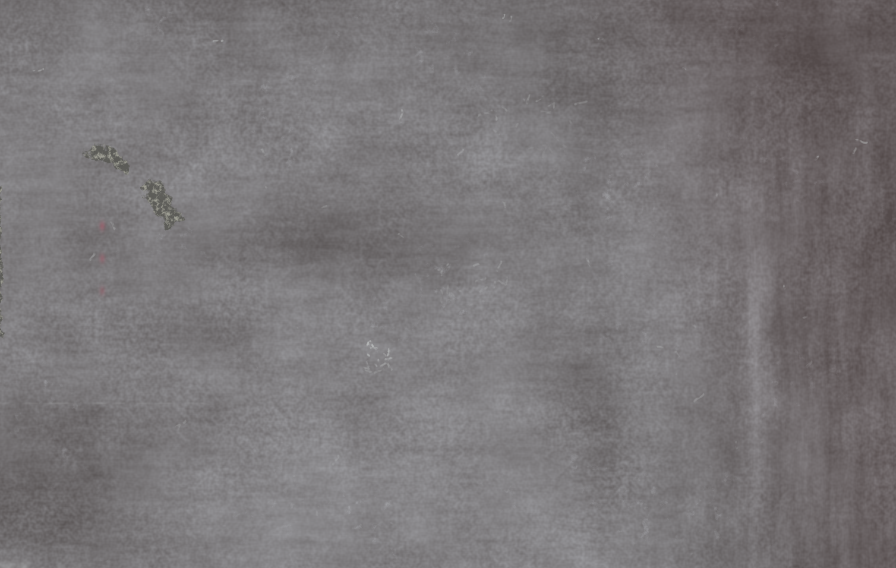
This texture is drawn by a Shadertoy shader. Its source:

```glsl
// A worn, dusty slate board with wiped chalk haze, scratches and chipped patches.

const vec3 DARK_SLATE = vec3(0.342, 0.322, 0.322);
const vec3 PALE_DUST = vec3(0.537, 0.532, 0.543);
const vec3 WARM_TINT = vec3(0.008, -0.007, -0.006);
const vec3 CHALK = vec3(0.72, 0.73, 0.73);
const vec3 CHIP_DARK = vec3(0.34, 0.34, 0.32);
const vec3 CHIP_LIGHT = vec3(0.64, 0.64, 0.59);
const vec3 PINK_CHALK = vec3(0.66, 0.36, 0.42);

vec2 hash2(vec2 p) {
    vec3 q = fract(p.xyx * vec3(0.1031, 0.1030, 0.0973));
    q += dot(q, q.yzx + 33.33);
    return fract((q.xx + q.yz) * q.zy);
}

float cornerSlope(vec2 cell, vec2 corner, vec2 f) {
    float a = 6.2832 * hash2(cell + corner + 57.0).x;
    return dot(vec2(cos(a), sin(a)), f - corner);
}

float gradientNoise(vec2 p) {
    vec2 i = floor(p), f = p - i;
    vec2 u = f * f * f * (f * (f * 6.0 - 15.0) + 10.0);
    vec2 e = vec2(0.0, 1.0);
    return mix(mix(cornerSlope(i, e.xx, f), cornerSlope(i, e.yx, f), u.x),
               mix(cornerSlope(i, e.xy, f), cornerSlope(i, e.yy, f), u.x), u.y);
}

float fbm(vec2 p) {
    float sum = 0.0, amp = 0.6;
    for (int i = 0; i < 4; i++) {
        sum += amp * gradientNoise(p);
        p = p * 2.03 + 17.3;
        amp *= 0.55;
    }
    return sum;
}

float smudge(vec2 p, vec2 center, vec2 radius) {
    vec2 d = (p - center) / radius;
    return exp(-dot(d, d));
}

vec2 rotate(vec2 p, float a) {
    return vec2(cos(a) * p.x + sin(a) * p.y, cos(a) * p.y - sin(a) * p.x);
}

// Short broken chalk strokes scattered around a center
float flecks(vec2 p, vec2 center, vec2 spread, float size, float seed, float px) {
    float ink = 0.0;
    for (int i = 0; i < 20; i++) {
        vec2 h = hash2(vec2(float(i) + 3.0, seed));
        vec2 k = hash2(vec2(seed + 9.0, float(i) + 41.0));
        vec2 q = rotate(p - center - (h - 0.5) * spread, k.x * 3.1416);
        q.y += 0.25 * size * sin(q.x / size * 2.0);
        q.x -= clamp(q.x, -size * k.y, size * k.y);
        float line = 1.0 - smoothstep(0.0005, 0.0016 + px, length(q));
        ink = max(ink, line * (0.3 + 0.6 * h.y));
    }
    return ink * smoothstep(-0.35, 0.2, gradientNoise(p * 130.0));
}

// Ragged patch where the surface has flaked away
vec3 addChip(vec3 base, vec2 p, vec2 center, vec2 halfSize, float angle, float px) {
    vec2 q = abs(rotate(p - center, angle)) - halfSize;
    float d = length(max(q, 0.0)) + min(max(q.x, q.y), 0.0);
    d += 0.022 * fbm(p * 38.0);
    float speckle = smoothstep(-0.1, 0.4, fbm(p * 100.0));
    vec3 chip = mix(CHIP_DARK, CHIP_LIGHT, speckle);
    return mix(base, chip, 0.85 * (1.0 - smoothstep(-px, px + 0.002, d)));
}

float boardTone(vec2 p) {
    vec2 w = p + 0.05 * vec2(fbm(p * 4.0), fbm(p * 4.0 + 31.0));
    vec2 s = mix(p, w, 0.25);
    float side = smoothstep(1.08, 1.38, w.x) * (1.0 - 0.7 * smoothstep(0.72, 0.9, p.y));
    float t = 0.77 - 0.45 * smoothstep(1.10, 1.48, w.x);

    // Wiped dark areas
    t -= 0.30 * smudge(w, vec2(1.30, 0.93), vec2(0.40, 0.13));
    t -= 0.26 * smudge(w, vec2(0.45, 1.02), vec2(0.75, 0.09));
    t -= 0.40 * smudge(w, vec2(0.60, 0.56), vec2(0.20, 0.06));
    t -= 0.32 * smudge(w, vec2(0.36, 0.41), vec2(0.10, 0.05));
    t -= 0.30 * smudge(w, vec2(1.06, 0.28), vec2(0.06, 0.09));
    t -= 0.32 * smudge(w, vec2(1.00, 0.82), vec2(0.09, 0.06));
    t -= 0.32 * smudge(w, vec2(0.06, 0.13), vec2(0.22, 0.20));

    // Chalk haze
    t += 0.20 * smudge(w, vec2(0.75, 0.15), vec2(0.45, 0.20));
    t += 0.15 * smudge(w, vec2(0.55, 0.75), vec2(0.45, 0.12));
    t += 0.36 * smudge(w, vec2(1.33, 0.32), vec2(0.025, 0.25));

    // Broad clouds, then eraser strokes across the board and down the right side
    t += 0.40 * fbm(p * 3.5 + 5.0) + 0.30 * fbm(p * 13.0);
    t += (1.0 - side) * (0.18 * fbm(s * vec2(4.0, 26.0)) + 0.20 * fbm(s * vec2(9.0, 75.0)));
    t += side * (0.40 * fbm(s * vec2(26.0, 2.5) + 9.0) + 0.22 * fbm(s * vec2(75.0, 8.0)));

    // Fine grain and powdery dust
    float grain = gradientNoise(p * 95.0) + 0.9 * gradientNoise(p * 180.0 + 7.0);
    t += 0.25 * grain * (0.85 + fbm(p * 6.0));
    float dust = smoothstep(0.15, 0.5, fbm(p * 48.0 + 3.0));
    return t + 0.35 * dust * smoothstep(0.0, 0.35, fbm(p * 5.0 + 11.0));
}

void mainImage(out vec4 fragColor, in vec2 fragCoord) {
    vec2 p = fragCoord / iResolution.y;
    float px = 1.0 / iResolution.y;
    vec3 color = mix(DARK_SLATE, PALE_DUST, clamp(boardTone(p), -0.1, 1.4));
    color += WARM_TINT * smoothstep(1.05, 1.5, p.x + 0.3 * (p.y - 0.5));

    // Chalk marks, sparse over the board and dense in small clusters
    float ink = 0.65 * flecks(p, vec2(0.79, 0.5), vec2(1.55, 0.95), 0.010, 2.0, px);
    ink = max(ink, 0.5 * flecks(p, vec2(1.0, 0.6), vec2(1.1, 0.8), 0.006, 21.0, px));
    ink = max(ink, flecks(p, vec2(0.665, 0.37), vec2(0.045, 0.05), 0.008, 5.0, px));
    ink = max(ink, 0.4 * flecks(p, vec2(0.84, 0.50), vec2(0.13, 0.08), 0.009, 8.0, px));
    ink = max(ink, 0.35 * flecks(p, vec2(0.92, 0.78), vec2(0.22, 0.10), 0.013, 13.0, px));
    float broken = smoothstep(-0.2, 0.3, gradientNoise(p * 40.0));
    ink += 0.2 * broken * smudge(p, vec2(0.14, 0.29), vec2(0.25, 0.002));
    ink += 0.45 * broken * smudge(p, vec2(0.05, 0.0), vec2(0.09, 0.012));
    color = mix(color, CHALK, clamp(ink, 0.0, 1.0));

    // Chips, including the worn left edge
    color = addChip(color, p, vec2(0.193, 0.724), vec2(0.036, 0.012), -0.42, px);
    color = addChip(color, p, vec2(0.286, 0.642), vec2(0.042, 0.015), -1.02, px);
    color = addChip(color, p, vec2(0.0, 0.54), vec2(0.002, 0.13), 0.0, px);

    for (int i = 0; i < 3; i++) {
        float dab = smudge(p, vec2(0.18, 0.602 - 0.057 * float(i)), vec2(0.005, 0.008));
        color = mix(color, PINK_CHALK, dab * (0.55 - 0.1 * float(i)));
    }
    fragColor = vec4(color, 1.0);
}
```
